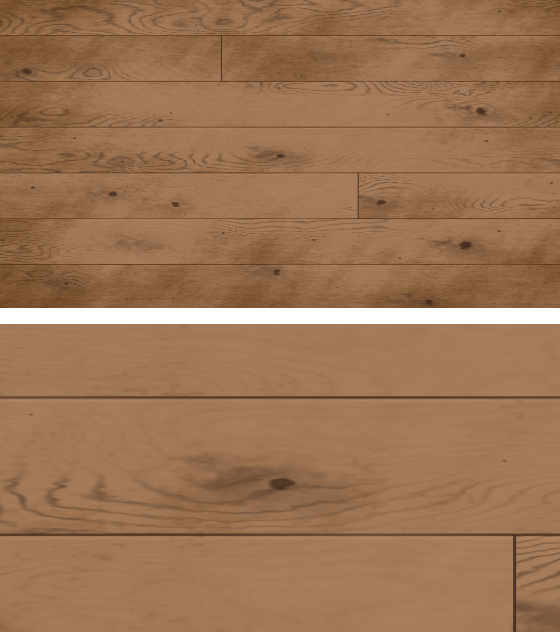
Top: the whole. Bottom: its middle third, enlarged.
A Shadertoy shader for this texture:

```glsl
// Floor of long horizontal oak planks with grain, knots, stains and dark seams.

float hash(vec2 p) {
    vec3 q = fract(p.xyx * 0.1031);
    q += dot(q, q.yzx + 33.33);
    return fract((q.x + q.y) * q.z);
}

float noise(vec2 p) {
    vec2 i = floor(p), f = fract(p);
    f = f * f * (3.0 - 2.0 * f);
    return mix(mix(hash(i), hash(i + vec2(1, 0)), f.x),
               mix(hash(i + vec2(0, 1)), hash(i + vec2(1, 1)), f.x), f.y);
}

float fbm(vec2 p) {
    float sum = 0.0, amp = 0.533;
    for (int i = 0; i < 4; i++) {
        sum += amp * noise(p);
        p = p * 2.03 + 17.3;
        amp *= 0.5;
    }
    return sum;
}

// Soft line of the given half width around distance zero
float softLine(float d, float halfWidth, float px) {
    return clamp((halfWidth - abs(d)) / px + 0.5, 0.0, 1.0);
}

void mainImage(out vec4 fragColor, in vec2 fragCoord) {
    vec2 p = fragCoord / iResolution.y;
    float px = 1.0 / iResolution.y;
    const float plankHeight = 0.1486;

    // Rows count downwards; every third row has an end joint
    float rowPos = (1.0 - p.y) / plankHeight + 0.222;
    float row = floor(rowPos);
    bool jointed = mod(row, 3.0) == 1.0;
    float joint = 0.571 + 0.148 * row;
    float board = row + (jointed && p.x > joint ? 20.0 : 0.0);
    vec2 q = vec2(p.x, (rowPos - row - 0.5) * plankHeight);
    vec2 seed = vec2(hash(vec2(board, 3.1)), hash(vec2(board, 8.7))) * 90.0;

    // Knots darken the wood and push the grain aside; stains are wide and smoky
    float knot = 0.0, stain = 0.0, push = 0.0;
    float ragged = fbm(q * vec2(28, 75) + seed);
    for (int i = 0; i < 7; i++) {
        vec2 id = vec2(float(i) + 0.5, board * 3.0 + 1.0);
        float big = hash(id + 40.0);
        vec2 c = vec2((float(i) + hash(id)) * 0.27, (hash(id + 11.0) - 0.5) * 0.12);
        vec2 d = q - c;
        float size = mix(0.002, 0.010, big * big * big);
        float r = length(d * vec2(0.6, 1.0)) + (ragged - 0.5) * size * 3.6;
        knot = max(knot, (1.0 - smoothstep(size * 0.4, size * 1.4, r)) * (0.4 + 0.5 * big));
        vec2 s = (d + vec2(0.015, -0.005)) * vec2(14, 42) + (ragged - 0.5) * 2.6;
        stain += exp(-dot(s, s)) * smoothstep(0.35, 1.0, big) * (0.1 + 1.3 * ragged);
        push += exp(-dot(d * vec2(16, 36), d * vec2(16, 36))) * (0.2 + big);
    }

    // Long fibres, short pores, broad clouds and upright ray smudges
    float fibre = noise(q * vec2(9, 170) + seed);
    float pore = noise(q * vec2(60, 290) + seed + 7.0);
    float speck = smoothstep(0.55, 0.9, noise(q * vec2(95, 240) + seed + 33.0));
    float cloud = fbm(q * vec2(2.4, 8) + seed + 23.0);
    float drift = noise(p * vec2(2.2, 2.8) + 4.0);
    float smudge = fbm(vec2(q.x * 17.0 + q.y * 12.0, q.y * 10.0) + seed + 61.0);

    // Growth rings: narrow, broken contours of a long horizontal field
    vec2 g = q + vec2(0.0, 0.006 * (fbm(q * vec2(30, 50) + seed) - 0.5));
    float field = noise(g * vec2(2.3, 15) + seed) * 13.0 + g.y * 45.0
                + noise(g * vec2(9, 36) + seed) * 1.8 + push * 2.2 + (pore - 0.5) * 0.25;
    float ring = pow(0.5 + 0.5 * cos(6.2832 * field), 5.0);
    float figure = smoothstep(0.5, 0.8, noise(q * vec2(2.4, 15) + seed + 50.0) + push * 0.2);

    // Light falls off towards the borders
    vec2 e = abs(fragCoord / iResolution.xy - vec2(0.52, 0.53)) * 2.0;
    float falloff = 0.42 * pow(e.x, 2.2) + 0.42 * pow(e.y, 2.2);

    float tone = 0.94 - falloff + (cloud - 0.5) * 1.15 + (drift - 0.5) * 0.34
               + (smudge - 0.5) * 0.6 + (fibre - 0.5) * 0.16 + (pore - 0.5) * 0.2
               - speck * 0.16 + (hash(vec2(board, 5.3)) - 0.5) * 0.24;
    tone = min(tone, 0.85 + 0.25 * (tone - 0.85));
    vec3 color = mix(vec3(0.475, 0.315, 0.175), vec3(0.665, 0.497, 0.365), max(tone, -0.25));
    color *= 1.0 - ring * (0.03 + 0.24 * figure) * (0.3 + 0.5 * fibre + 0.6 * pore);
    color = mix(color, vec3(0.36, 0.25, 0.175), min(stain * 0.75, 0.7));
    color = mix(color, vec3(0.21, 0.125, 0.08), knot * 0.85);

    // Thin seams of uneven depth with a faint lit bevel, then the end joints
    float seamDist = (rowPos - floor(rowPos + 0.5)) * plankHeight;
    float depth = 0.5 + 0.35 * noise(vec2(p.x * 5.0, floor(rowPos + 0.5) * 7.0));
    color *= 1.0 + 0.06 * softLine(seamDist - 0.004, 0.0012, px);
    color = mix(color, vec3(0.28, 0.17, 0.10), depth * softLine(seamDist, 0.0014, px));
    if (jointed)
        color = mix(color, vec3(0.22, 0.13, 0.08), 0.8 * softLine(p.x - joint, 0.0016, px));

    fragColor = vec4(color, 1.0);
}
```
